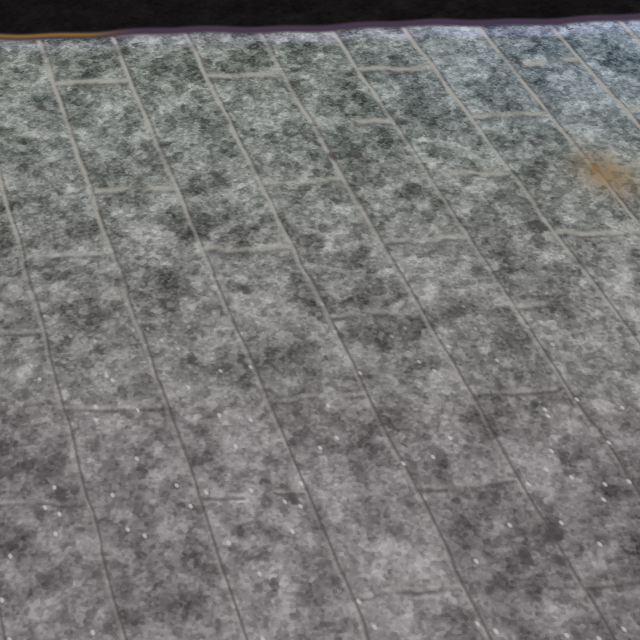
Give the GLSL for this texture, as a Shadertoy shader.

```glsl
// Worn slate paving in running bond, receding in perspective to a dark wall.
#define HORIZON 1.44        // height of the vanishing line above the top edge
#define COLUMN_RATE 0.078   // growth of the column width down the canvas
#define SLAB_DEPTH 0.0633   // slab length in inverse depth
#define JOINT_WIDTH 0.0033  // half width of the pale joints
#define CONTRAST 0.42       // strength of the stone mottling
#define STONE_FAR vec3(0.465, 0.482, 0.465)
#define STONE_NEAR vec3(0.480, 0.464, 0.467)
#define JOINT vec3(0.635, 0.625, 0.600)
#define GROOVE vec3(0.30, 0.28, 0.29)
#define WALL vec3(0.085, 0.078, 0.078)
#define RUST vec3(0.56, 0.43, 0.27)

vec2 hash2(vec2 p) {
    return fract(sin(vec2(dot(p, vec2(127.1, 311.7)), dot(p, vec2(269.5, 183.3)))) * 43758.5);
}

// Cellular noise: x = blended cell value, y = nearest distance, z = nearest cell value
vec3 cells(vec2 p) {
    vec2 base = floor(p), f = p - base;
    float sum = 0.0, weight = 0.0, nearest = 9.0, id = 0.0;
    for (int j = -1; j <= 1; j++)
    for (int i = -1; i <= 1; i++) {
        vec2 o = vec2(i, j);
        vec2 d = o + hash2(base + o) - f;
        float value = hash2(base + o + 57.0).x;
        float d2 = dot(d, d), w = exp(-9.0 * d2);
        sum += w * value;
        weight += w;
        if (d2 < nearest) { nearest = d2; id = value; }
    }
    return vec3(sum / weight, sqrt(nearest), id);
}

// Soft line of half width w at distance d
float stroke(float d, float w, float px) {
    return 1.0 - smoothstep(w * 0.4 - px, w * 1.5 + px, abs(d));
}

// Signed distance to the nearest whole number
float toWhole(float x) { return fract(x + 0.5) - 0.5; }

void mainImage(out vec4 fragColor, in vec2 fragCoord) {
    vec2 uv = fragCoord / iResolution.xy;
    float px = 0.7 / iResolution.y;
    float down = 1.0 - uv.y;
    float near = smoothstep(0.1, 0.75, down);

    // Perspective floor coordinates: columns across, slabs along
    float columnWidth = COLUMN_RATE * (down + HORIZON);
    float column = (uv.x - 0.150 - 0.4235 * down) / columnWidth;
    float depth = down + 0.045 * (uv.x - 0.4) + HORIZON;
    float along = (0.611 - 1.0 / depth) / SLAB_DEPTH;
    vec2 ground = vec2(column, along * 1.6);

    // Uneven edges, then alternate columns shifted by half a slab
    float warp = cells(ground * 3.0).x - 0.5;
    column += 0.035 * warp;
    float row = along + 0.5 * mod(floor(column), 2.0) + 0.035 * warp;
    vec2 slab = vec2(floor(column), floor(row));
    vec2 slabRandom = hash2(slab + 11.0);

    // Layered stone mottling, sheared into short flakes
    vec2 flake = ground + vec2(0.35 * ground.y, 0.0);
    float mottle = 0.0, grain = 4.0, amount = 0.36;
    for (int i = 0; i < 4; i++) {
        mottle += amount * (cells(flake * grain * vec2(0.8, 1.1) + float(i) * 7.3).x - 0.5);
        grain *= 2.1;
        amount *= 0.94;
    }
    float patches = cells(ground * 1.3 + 4.0).x - 0.5;
    vec3 color = mix(STONE_FAR, STONE_NEAR, near);
    color += CONTRAST * mix(1.15, 0.9, near) * mottle;
    color += 0.06 * patches + 0.035 * (slabRandom.x - 0.5);

    // Cool light in the far right corner
    float corner = smoothstep(0.4, 1.0, uv.x) * (1.0 - smoothstep(0.05, 0.3, down));
    color += corner * vec3(-0.01, 0.02, 0.07);

    // Joints: pale when far, thinning to dark grooves when near
    float sideDist = toWhole(column) * columnWidth * 0.9;
    float endDist = toWhole(row) * SLAB_DEPTH * depth * depth;
    float broken = smoothstep(0.2, 0.6, cells(ground * 4.0 + 31.0).x);
    float endKept = step(0.25 * near, hash2(vec2(slab.x, floor(row + 0.5))).y);
    float fade = mix(1.0, 0.3, near);
    float side = stroke(sideDist, JOINT_WIDTH, px) * mix(0.55, 0.95, broken);
    float end = stroke(endDist, JOINT_WIDTH * 1.1, px) * mix(0.25, 0.85, broken) * endKept;
    float sideGroove = stroke(sideDist - 0.0045, 0.0022, px);
    float endGroove = stroke(endDist - 0.006, 0.0028, px) * broken * endKept;
    color = mix(color, GROOVE, max(sideGroove * 0.55, endGroove * 0.5) * mix(0.6, 1.0, near));
    color = mix(color, JOINT, max(side, end) * fade);

    // Pale flecks on the near stones and a few dark chips
    vec3 fleck = cells(ground * 7.0 + 90.0);
    float bright = (1.0 - smoothstep(0.06, 0.20, fleck.y)) * step(0.86, fleck.z);
    color = mix(color, vec3(0.76, 0.75, 0.76), bright * 0.8 * smoothstep(0.35, 0.65, down));
    vec3 chip = cells(ground * 2.2 + 17.0);
    float dark = (1.0 - smoothstep(0.04, 0.17, chip.y + 0.15 * mottle)) * step(0.9, chip.z);
    color = mix(color, GROOVE, dark * 0.75);

    // Rust stain beside a far joint
    vec2 stain = (uv - vec2(0.948, 0.728)) * vec2(24.0, 32.0);
    stain.x += 0.55 * stain.y;
    color = mix(color, RUST, 0.65 * exp(-dot(stain, stain)) * (0.6 + 2.0 * abs(mottle)));

    // Wall foot: purple shadow, ochre strip at the left, black wall above
    float foot = 0.060 - 0.030 * uv.x + 0.002 * sin(uv.x * 17.0) + 0.001 * sin(uv.x * 53.0);
    float rise = down - foot;
    color += vec3(0.09, 0.08, 0.13) * stroke(rise - 0.012, 0.008, px) * (0.4 + 0.6 * uv.x);
    color = mix(color, vec3(0.27, 0.22, 0.29), 1.0 - smoothstep(-px, 0.005 + px, rise));
    float strip = 1.0 - smoothstep(0.12, 0.22, uv.x);
    color = mix(color, vec3(0.50, 0.38, 0.17), strip * stroke(rise + 0.004, 0.003, px));
    float wall = 1.0 - smoothstep(-0.010 - px, -0.006 + px, rise);
    color = mix(color, WALL + 0.06 * mottle, wall);

    fragColor = vec4(clamp(color, 0.0, 1.0), 1.0);
}
```
